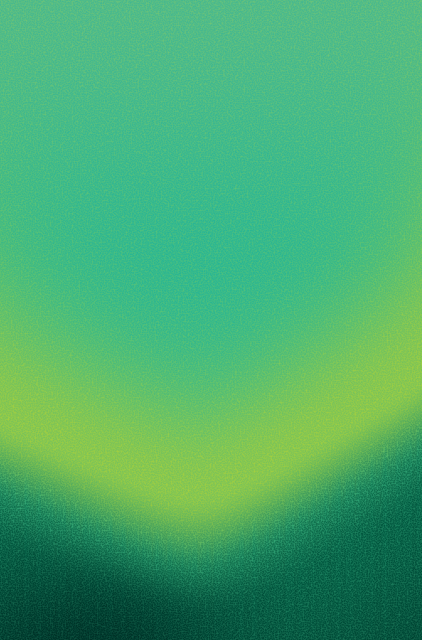
A WebGL 2 fragment shader for this background:

```glsl
#version 300 es
precision highp float;

uniform vec2 u_resolution;
out vec4 outColor;

#define VALLEY vec2(0.48, 0.20)  // lowest point of the bright band
#define BAND_SLOPE 0.355
#define BAND_TILT 0.05
#define BAND_ROUND 0.10
#define GLOW_HEIGHT 0.17         // fade of the band upwards
#define EDGE_GLOW 0.40
#define GRAIN_ROWS 380.0
#define GRAIN_LIGHT 0.16
#define GRAIN_DARK 0.30
#define STREAKS 0.035

const vec3 TEAL = vec3(0.215, 0.73, 0.545);
const vec3 MIST = vec3(0.335, 0.74, 0.525);
const vec3 LIME = vec3(0.545, 0.785, 0.305);
const vec3 EMERALD = vec3(0.15, 0.58, 0.40);
const vec3 FOREST = vec3(0.05, 0.42, 0.305);
const vec3 ABYSS = vec3(0.005, 0.22, 0.175);

vec2 hash2(vec2 p) {
    vec3 q = fract(p.xyx * vec3(0.1031, 0.1030, 0.0973));
    q += dot(q, q.yzx + 33.33);
    return fract((q.xx + q.yz) * q.zy);
}

// Distance to the nearest scattered point, roughly centred on zero
float cellGrain(vec2 p) {
    vec2 cell = floor(p);
    vec2 local = fract(p);
    float nearest = 2.0;
    for (int j = -1; j <= 1; j++) {
        for (int i = -1; i <= 1; i++) {
            vec2 offset = vec2(i, j);
            vec2 delta = offset + hash2(cell + offset) - local;
            nearest = min(nearest, dot(delta, delta));
        }
    }
    return sqrt(nearest) - 0.47;
}

// Fine vertical threads from layered sines
float threads(float x) {
    float sum = 0.0;
    float frequency = 37.0;
    float weight = 0.5;
    for (int i = 0; i < 5; i++) {
        sum += weight * sin(x * frequency + float(i * i) * 1.7);
        frequency *= 1.83;
        weight *= 0.8;
    }
    return sum;
}

float bell(float x) {
    return exp(-x * x);
}

// Centre line of the band: a tilted V with a rounded foot
float bandHeight(float x) {
    float dx = x - VALLEY.x;
    return VALLEY.y + BAND_SLOPE * length(vec2(dx, BAND_ROUND)) + BAND_TILT * dx;
}

vec3 upperField(vec2 uv, float rise) {
    vec3 color = mix(TEAL, MIST, smoothstep(0.55, 1.02, uv.y));
    float side = pow(abs(2.0 * uv.x - 1.0), 3.0) * mix(0.8, 1.25, uv.x);
    float edge = EDGE_GLOW * side * bell(rise / 0.42);
    float glow = bell(rise / GLOW_HEIGHT);
    return mix(color, LIME, clamp(glow + edge * (1.0 - glow), 0.0, 1.0));
}

vec3 lowerField(vec2 uv, float depth) {
    vec3 color = mix(LIME, EMERALD, smoothstep(0.005, 0.135, depth));
    color = mix(color, FOREST, smoothstep(0.08, 0.21, depth));
    color = mix(color, ABYSS, 0.5 * smoothstep(0.18, 0.46, depth));
    float pit = bell(length((uv - vec2(0.22, -0.02)) / vec2(0.36, 0.14)));
    return mix(color, ABYSS, 0.9 * pit * smoothstep(0.08, 0.2, depth));
}

void main() {
    vec2 uv = gl_FragCoord.xy / u_resolution;
    vec2 p = gl_FragCoord.xy / u_resolution.y;
    float rise = uv.y - bandHeight(uv.x);
    float shade = smoothstep(0.03, 0.14, -rise);

    // Threads make the lower fade uneven
    float thread = threads(uv.x * 6.0);
    float depth = max(-rise + 0.006 * thread * shade, 0.0);
    vec3 color = rise > 0.0 ? upperField(uv, rise) : lowerField(uv, depth);
    color *= 1.0 + STREAKS * thread * shade;

    // Grain shifts hue in the light and brightness in the dark
    float grain = cellGrain(p * GRAIN_ROWS);
    vec3 warmShift = GRAIN_LIGHT * vec3(1.0, 0.3, -0.6);
    vec3 lightShift = GRAIN_DARK * vec3(0.5, 0.8, 0.6) * (0.35 + color.g);
    color += grain * mix(warmShift, lightShift, shade);

    outColor = vec4(clamp(color, 0.0, 1.0), 1.0);
}
```
